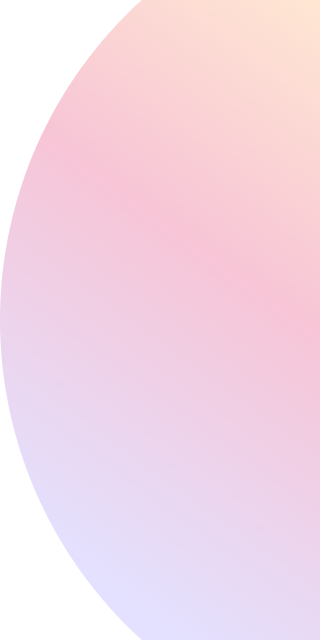
Give the GLSL for this background, as a WebGL 2 fragment shader.

```glsl
#version 300 es
precision highp float;

uniform vec2 u_resolution;
out vec4 outColor;

// Lengths are in canvas heights, measured from the lower left.
#define DISC_CENTER vec2(0.675, 0.5)
#define DISC_RADIUS 0.675
#define GRADIENT_ANGLE 0.624
#define LAVENDER_STOP 0.162
#define PINK_STOP 0.685
#define PEACH_STOP 1.104
#define LAVENDER vec3(0.890, 0.882, 1.000)
#define PINK vec3(0.969, 0.772, 0.840)
#define PEACH vec3(1.000, 0.905, 0.825)
#define PAPER vec3(1.0)

float ramp(float start, float end, float x) {
    return clamp((x - start) / (end - start), 0.0, 1.0);
}

// Three-stop linear blend running from lower left to upper right
vec3 pastelGradient(vec2 p) {
    vec2 direction = vec2(sin(GRADIENT_ANGLE), cos(GRADIENT_ANGLE));
    float along = dot(p, direction);
    vec3 color = mix(LAVENDER, PINK, ramp(LAVENDER_STOP, PINK_STOP, along));
    return mix(color, PEACH, ramp(PINK_STOP, PEACH_STOP, along));
}

void main() {
    vec2 p = gl_FragCoord.xy / u_resolution.y;
    float pixel = 1.0 / u_resolution.y;

    // Large disc cropped by the right, top and bottom edges
    float discDistance = length(p - DISC_CENTER) - DISC_RADIUS;
    float coverage = clamp(0.5 - discDistance / pixel, 0.0, 1.0);

    outColor = vec4(mix(PAPER, pastelGradient(p), coverage), 1.0);
}
```
